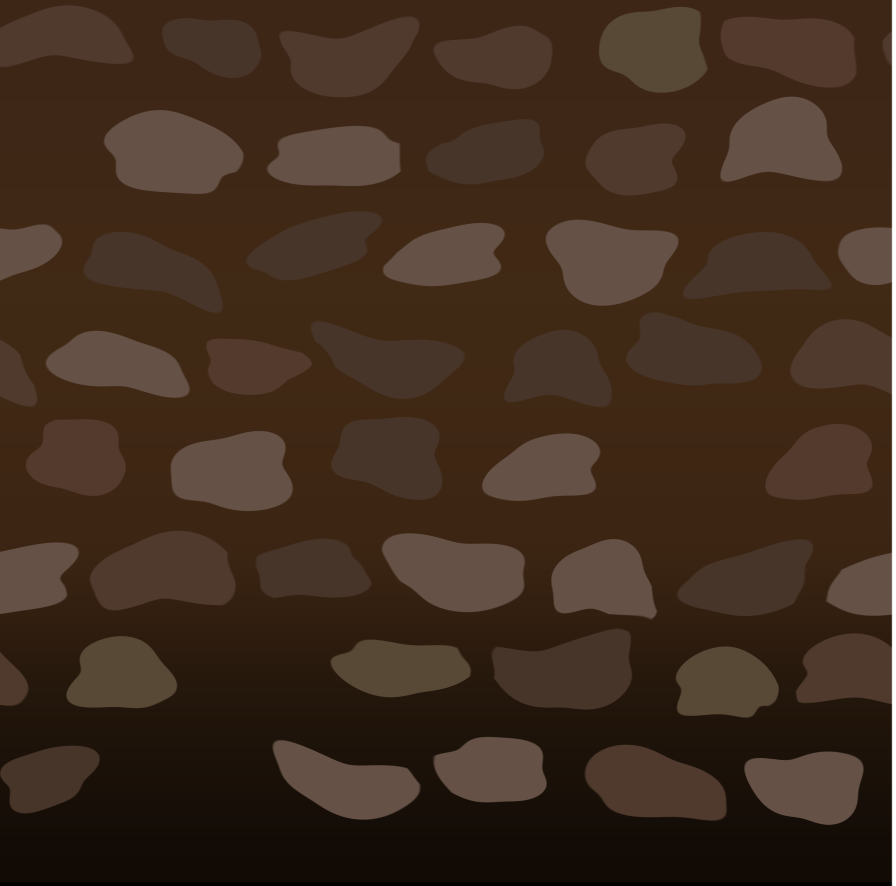
Reproduce this pattern procedurally as a Shadertoy shader.

```glsl
// Cross-section of dark soil with scattered, flattened flat-coloured stones.
#define COLUMNS 6.0
#define ROWS 8.0
#define ROW_HEIGHT 0.118
#define SOIL_FLOOR 0.06
#define STONE_MIN vec2(0.051, 0.029)
#define STONE_MAX vec2(0.080, 0.043)
#define JITTER vec2(0.036, 0.028)
#define TILT 0.5
#define GAP 0.014
#define SKIP 0.07
#define SEED 3.7

float hash(vec2 p) {
    return fract(sin(dot(p, vec2(127.1, 311.7)) + SEED) * 43758.5453);
}

vec2 hash2(vec2 p) {
    return vec2(hash(p), hash(p + 47.3));
}

// Approximate signed distance to a lumpy, bent superellipse
float stoneDistance(vec2 p, vec2 id) {
    float angle = (hash(id + 5.1) - 0.5) * TILT;
    float c = cos(angle), s = sin(angle);
    vec2 radii = mix(STONE_MIN, STONE_MAX, hash2(id + 11.7));
    vec2 q = mat2(c, -s, s, c) * p / radii;
    q.y += (hash(id + 17.9) - 0.5) * 1.1 * (min(q.x * q.x, 1.6) - 0.35);

    float power = mix(2.0, 3.8, hash(id + 23.3));
    vec2 a = pow(abs(q) + 1e-4, vec2(power));
    float size = pow(a.x + a.y, 1.0 / power);

    float theta = atan(q.y, q.x + 1e-5);
    vec2 phase = 6.2832 * hash2(id + 29.5);
    float outline = 1.0 + 0.09 * sin(2.0 * theta + phase.x)
                        + 0.11 * sin(3.0 * theta + phase.y)
                        + 0.05 * sin(5.0 * theta + phase.x + phase.y);
    return (size - outline) * radii.y;
}

vec3 stoneColor(vec2 id) {
    const vec3 pale   = vec3(0.395, 0.318, 0.275);
    const vec3 olive  = vec3(0.345, 0.282, 0.212);
    const vec3 umber  = vec3(0.282, 0.206, 0.160);
    const vec3 brown  = vec3(0.312, 0.225, 0.178);
    const vec3 russet = vec3(0.328, 0.228, 0.178);
    float pick = hash(id + 37.1);
    if (pick < 0.30) return pale;
    if (pick < 0.48) return olive;
    if (pick < 0.70) return umber;
    if (pick < 0.87) return brown;
    return russet;
}

// Vertical gradient: warm brown above, nearly black at the bottom
vec3 soilColor(float y) {
    vec3 soil = mix(vec3(0.065, 0.040, 0.020), vec3(0.110, 0.070, 0.035), smoothstep(0.0, 0.17, y));
    soil = mix(soil, vec3(0.240, 0.147, 0.075), smoothstep(0.12, 0.43, y));
    soil = mix(soil, vec3(0.252, 0.160, 0.080), smoothstep(0.43, 0.62, y));
    return mix(soil, vec3(0.243, 0.150, 0.092), smoothstep(0.62, 0.95, y));
}

void mainImage(out vec4 fragColor, in vec2 fragCoord) {
    vec2 uv = fragCoord / iResolution.xy;
    float pixel = 1.0 / iResolution.y;
    float baseRow = floor((uv.y - SOIL_FLOOR) / ROW_HEIGHT);

    // Find the two nearest stones; columns wrap around sideways
    float nearest = 1.0, second = 1.0;
    vec2 nearestId = vec2(0.0);
    for (int j = -1; j <= 1; j++) {
        float row = baseRow + float(j);
        if (row < 0.0 || row >= ROWS) continue;
        float shift = hash(vec2(row, 71.0));
        float baseColumn = floor(uv.x * COLUMNS - shift);
        for (int i = -1; i <= 1; i++) {
            float column = baseColumn + float(i);
            vec2 id = vec2(mod(column, COLUMNS), row);
            if (hash(id + 53.9) < SKIP) continue;
            vec2 center = vec2((column + shift + 0.5) / COLUMNS,
                               SOIL_FLOOR + (row + 0.5) * ROW_HEIGHT);
            center += (hash2(id + 61.3) - 0.5) * JITTER;
            float d = stoneDistance(uv - center, id);
            if (d < nearest) {
                second = nearest;
                nearest = d;
                nearestId = id;
            } else {
                second = min(second, d);
            }
        }
    }

    // Keep a strip of soil between neighbouring stones
    float edge = max(nearest, 0.5 * (nearest - second + GAP));
    float cover = 1.0 - smoothstep(-0.7 * pixel, 0.7 * pixel, edge);
    vec3 color = mix(soilColor(uv.y), stoneColor(nearestId), cover);

    // Thin dark base line and pale right margin
    color *= smoothstep(0.003, 0.006, uv.y);
    color = mix(color, vec3(1.0), smoothstep(0.9945, 0.9965, uv.x));
    fragColor = vec4(color, 1.0);
}
```
